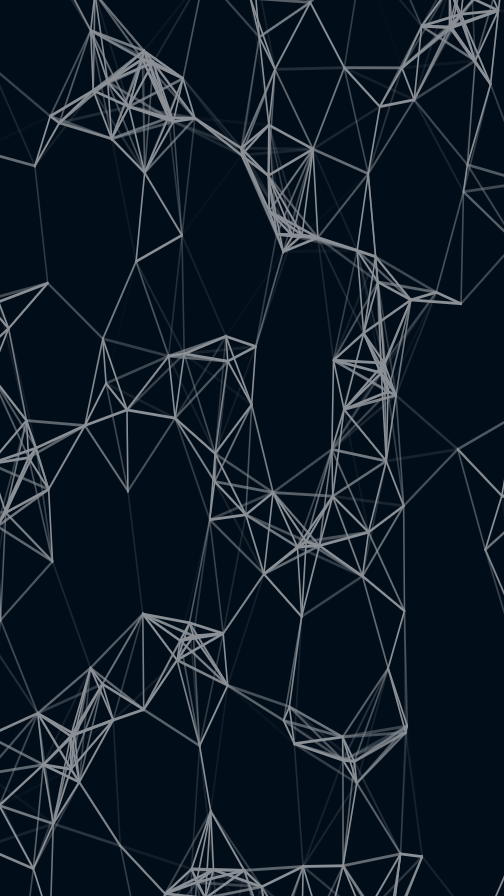
Reproduce this background procedurally as a Shadertoy shader.

```glsl
#define REACH 0.15        // longest link, in canvas heights
#define SQUEEZE 1.78      // horizontal compression of the mesh
#define LINE_WIDTH 0.021  // relative to REACH
#define FADE 3.0          // how quickly long links become opaque
#define SPARSE 0.45       // lowest chance that a node exists
#define DENSE 0.97        // highest chance that a node exists
#define INK_OPACITY 0.54
#define NIGHT vec3(0.006, 0.052, 0.100)
#define INK vec3(1.0)

const int PER_CELL = 5;
const int MAX_NODES = 9 * PER_CELL;

// Three random values in 0..1 for a cell and an index
vec3 hash3(vec2 cell, float index) {
    uvec3 v = uvec3(ivec3(vec3(cell, index)) + 4096);
    v = v * 1664525u + 1013904223u;
    v.x += v.y * v.z; v.y += v.z * v.x; v.z += v.x * v.y;
    v ^= v >> 16u;
    v.x += v.y * v.z; v.y += v.z * v.x; v.z += v.x * v.y;
    return vec3(v >> 8u) / 16777216.0;
}

// Box-filtered coverage at the origin of the link a-b
float linkCoverage(vec2 a, vec2 b, vec2 pixel) {
    vec2 along = b - a;
    float len2 = max(dot(along, along), 1e-6);
    float t = clamp(-dot(a, along) / len2, 0.0, 1.0);
    float dist = length(a + along * t);
    vec2 normal = vec2(-along.y, along.x) * inversesqrt(len2);
    float footprint = max(length(normal * pixel), 1e-5);
    float overlap = min(LINE_WIDTH, 0.5 * (LINE_WIDTH + footprint) - dist);
    return clamp(overlap / footprint, 0.0, 1.0);
}

void mainImage(out vec4 fragColor, in vec2 fragCoord) {
    // Mesh space: one cell is as wide as the longest link
    vec2 pixel = vec2(SQUEEZE, 1.0) / (REACH * iResolution.y);
    vec2 p = fragCoord * pixel;
    vec2 home = floor(p);

    // Gather the nodes that can reach this sample
    vec2 nodes[MAX_NODES];
    int count = 0;
    for (int y = -1; y <= 1; y++)
    for (int x = -1; x <= 1; x++) {
        vec2 cell = home + vec2(x, y);
        float chance = mix(SPARSE, DENSE, hash3(cell, 77.0).x);
        for (int i = 0; i < PER_CELL; i++) {
            vec3 rnd = hash3(cell, float(i));
            vec2 node = cell + rnd.xy - p;
            if (rnd.z < chance && dot(node, node) < 1.05) nodes[count++] = node;
        }
    }

    // Join every close pair, fading the long links
    float gap = 1.0;
    for (int i = 1; i < count; i++)
    for (int j = 0; j < i; j++) {
        float span = distance(nodes[i], nodes[j]);
        if (span < 1.0) {
            float strength = min(1.0, FADE * (1.0 - span));
            gap *= 1.0 - strength * linkCoverage(nodes[i], nodes[j], pixel);
        }
    }

    fragColor = vec4(mix(NIGHT, INK, INK_OPACITY * (1.0 - gap)), 1.0);
}
```
